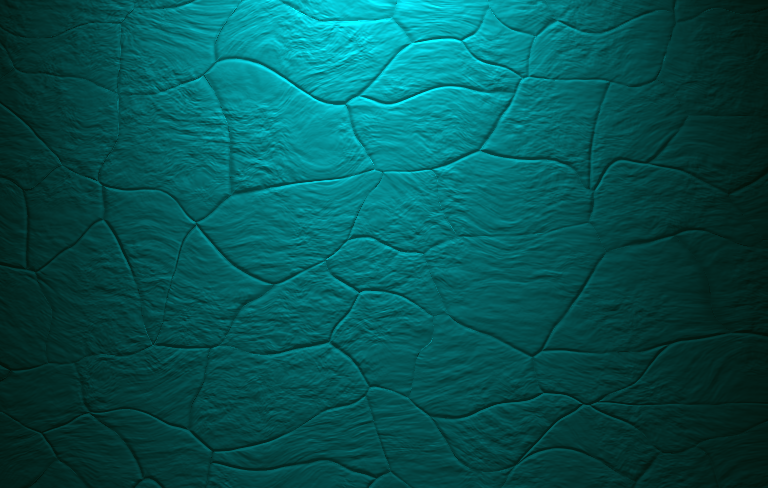
This texture is drawn by a Shadertoy shader. Its source:

```glsl
// Creased teal leather lit by a soft lamp at the top centre.

float hash(vec2 p) {
    return fract(sin(dot(p, vec2(127.1, 311.7))) * 43758.5453);
}

vec2 hash2(vec2 p) {
    return vec2(hash(p), hash(p + vec2(37.2, 17.9)));
}

float noise(vec2 p) {
    vec2 cell = floor(p);
    vec2 f = fract(p);
    f = f * f * (3.0 - 2.0 * f);
    float low = mix(hash(cell), hash(cell + vec2(1.0, 0.0)), f.x);
    float high = mix(hash(cell + vec2(0.0, 1.0)), hash(cell + vec2(1.0, 1.0)), f.x);
    return mix(low, high, f.y);
}

float fbm(vec2 p) {
    float sum = 0.0;
    float weight = 0.5;
    for (int i = 0; i < 3; i++) {
        sum += weight * noise(p);
        p = mat2(1.92, 0.5, -0.5, 1.92) * p + 7.3;
        weight *= 0.55;
    }
    return sum;
}

vec2 bend(vec2 p, float scale, float amount) {
    vec2 shift = vec2(noise(p * scale), noise(p * scale + 31.7));
    return p + amount * (shift - 0.5);
}

vec2 cellSite(vec2 id) {
    return id + 0.03 + 0.94 * hash2(id);
}

// Voronoi patches: x = distance to the nearest edge, yz = patch id
vec3 patches(vec2 p) {
    vec2 home = floor(p);
    vec2 nearestId = home;
    float nearest = 9.0;
    for (int y = -1; y <= 1; y++)
    for (int x = -1; x <= 1; x++) {
        vec2 id = home + vec2(x, y);
        vec2 d = cellSite(id) - p;
        if (dot(d, d) < nearest) {
            nearest = dot(d, d);
            nearestId = id;
        }
    }
    vec2 toSite = cellSite(nearestId) - p;
    float edge = 9.0;
    for (int y = -2; y <= 2; y++)
    for (int x = -2; x <= 2; x++) {
        if (x == 0 && y == 0) continue;
        vec2 other = cellSite(nearestId + vec2(x, y)) - p;
        edge = min(edge, dot(0.5 * (toSite + other), normalize(other - toSite)));
    }
    return vec3(edge, nearestId);
}

// Streaky grain, turned a little differently in each patch, with rough spots
float grain(vec2 p, vec2 id) {
    float angle = 1.0 * (hash(id + 5.1) - 0.5);
    float c = cos(angle);
    float s = sin(angle);
    vec2 q = mat2(c, -s, s, c) * bend(p, 8.0, 0.07);
    float streaks = fbm(bend(q, 22.0, 0.012) * vec2(20.0, 58.0));
    float pits = fbm(bend(p, 25.0, 0.02) * vec2(48.0, 82.0));
    float rough = smoothstep(0.35, 0.75, noise(p * 11.0 + 3.0));
    return streaks * 0.0048 + pits * mix(0.0012, 0.0046, rough);
}

// x = height of the hide, y = closeness to a crease
vec2 surface(vec2 p) {
    vec2 q = bend(bend(p, 4.5, 0.14), 12.0, 0.045);
    vec3 plate = patches(q * vec2(4.3, 6.2) + vec2(3.0, 8.0));
    float edge = plate.x / 5.2;
    float strength = mix(0.35, 1.0, smoothstep(0.25, 0.7, noise(p * 8.0 + 11.0)));
    float crease = strength * exp(-edge * edge / 0.000022);
    float pillow = strength * exp(-edge / 0.016);
    float height = grain(p, plate.yz) * (1.0 - 0.5 * crease);
    return vec2(height - 0.0009 * crease - 0.0024 * pillow, crease);
}

// Lamp falloff: narrow near the top, broader below
float lampLight(vec2 p, vec2 lamp, float halfWidth) {
    float drop = max(lamp.y - p.y, 0.0);
    float side = (p.x - lamp.x) / halfWidth;
    float narrowing = mix(2.5, 1.15, sqrt(drop));
    return 0.79 * exp(-1.25 * drop - narrowing * side * side) + 0.04;
}

vec3 tealRamp(float level) {
    vec3 teal = vec3(0.008 + 0.03 * level, level, 1.11 * level - 0.036);
    return clamp(teal, 0.0, 1.0);
}

void mainImage(out vec4 fragColor, in vec2 fragCoord) {
    vec2 p = fragCoord / iResolution.y;
    float width = iResolution.x / iResolution.y;
    vec2 lamp = vec2(0.475 * width, 1.0);

    // Relief slope measured from neighbouring heights
    float stepSize = 0.0024;
    vec2 here = surface(p);
    float right = surface(p + vec2(stepSize, 0.0)).x;
    float above = surface(p + vec2(0.0, stepSize)).x;
    vec2 slope = (vec2(right, above) - here.x) / stepSize;

    // Raking light from the lamp, with slightly darker creases
    vec2 toLamp = normalize(lamp + vec2(0.0, 0.5) - p);
    float relief = clamp(-dot(slope, toLamp) * 0.85, -0.4, 0.55);
    float level = lampLight(p, lamp, 0.5 * width) * (1.0 + relief);
    level *= 1.0 - 0.13 * here.y;
    fragColor = vec4(tealRamp(level), 1.0);
}
```
